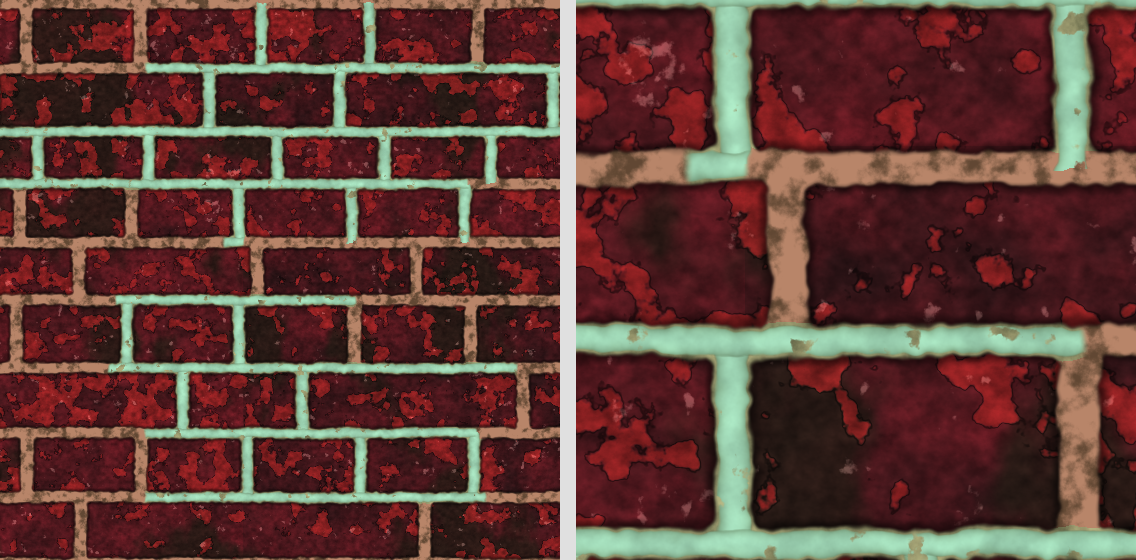
Left: the whole. Right: its middle third, enlarged.
Give the GLSL for this texture, as a Shadertoy shader.

```glsl
// Weathered red brick wall: nine courses of uneven bricks in tan mortar, with
// runs of pale green rounded pointing. Courses come from bed heights and brick
// widths; layered noise adds soot, peeling red paint and ragged edges.

// Heights of the bed joints, measured down from the top.
const float BEDS[10] = float[10](.006, .122, .235, .328, .433, .536, .657, .773, .888, 1.006);

// Per course: first head joint, then the first, second and later brick widths.
const vec4 COURSES[9] = vec4[9](
    vec4(.048, .203, .216, .193), vec4(.374, .233, .381, 0.), vec4(.068, .198, .229, .191),
    vec4(.035, .200, .191, .202), vec4(.460, .283, .397, 0.), vec4(.029, .198, .199, .207),
    vec4(.326, .214, .395, 0.), vec4(.048, .204, .190, .202), vec4(.758, .385, 0., 0.));

// Per course: extent of green pointing on the bed above (xy) and on heads (zw).
const vec4 GREEN_RUNS[9] = vec4[9](
    vec4(2, 2, .4, .75), vec4(.26, 2, -1, 2), vec4(-1, 2, -1, 2),
    vec4(-1, .835, .4, .9), vec4(.40, .435, 2, 2), vec4(.205, .635, .2, .5),
    vec4(.195, .925, .3, .6), vec4(.26, .85, .4, .9), vec4(.26, .868, 2, 2));

float hash(vec2 p) {
    p = fract(p * vec2(.1031, .1137));
    p += dot(p, p.yx + 33.33);
    return fract((p.x + p.y) * p.x * 7.31);
}

float noise(vec2 p) {
    vec2 i = floor(p), f = fract(p);
    f = f * f * (3. - 2. * f);
    return mix(mix(hash(i), hash(i + vec2(1, 0)), f.x),
               mix(hash(i + vec2(0, 1)), hash(i + 1.), f.x), f.y);
}

float fbm(vec2 p) {
    float sum = 0., amp = .5;
    for (int i = 0; i < 5; i++) {
        sum += amp * noise(p);
        p = mat2(1.6, 1.2, -1.2, 1.6) * p + 17.3;
        amp *= .5;
    }
    return sum;
}

float inRun(float x, vec2 run) {
    return smoothstep(-.003, .003, min(x - run.x, run.y - x));
}

// Brick face: per-brick tone, soot, peeling paint and pale scuffs.
vec3 brickColor(vec2 p, vec2 id, float edge) {
    float rnd = hash(id * 7.3 + 3.1), wear = hash(id * 5.7 + 41.);
    float lowerRight = step(.434, p.x) * step(.42, p.y);
    float mottle = fbm(p * 24. + id * 9.), grit = fbm(p * vec2(130, 150));
    float tone = .55 + .3 * (rnd - .5) - .2 * lowerRight + 1.1 * (mottle - .48);
    tone -= id.y == 1. ? .2 : 0.;
    vec3 col = mix(vec3(.17, .075, .085), vec3(.43, .105, .14), clamp(tone, 0., 1.));

    float soot = smoothstep(.52, .7, fbm(p * vec2(11, 8) + 31.) + .12 * (rnd - .5)
                 + (id.y == 1. ? .07 : 0.));
    col = mix(col, vec3(.13, .10, .075), .8 * soot);

    float peel = fbm(p * 38. + 70.) + .13 * wear * wear + .05 * fbm(p * 9.);
    col = mix(col, vec3(.60, .13, .13), .75 * smoothstep(.64, .69, peel));
    col *= 1. - .45 * smoothstep(.61, .64, peel) * (1. - smoothstep(.64, .66, peel));

    col *= .62 + .8 * grit;
    col += vec3(.25, .20, .19) * smoothstep(.70, .8, fbm(p * 75. + 12.));
    return col * mix(.5, 1., smoothstep(0., .007, edge));
}

void mainImage(out vec4 fragColor, in vec2 fragCoord) {
    vec2 p = fragCoord / iResolution.xy;
    p.y = 1. - p.y;
    float aa = .0008 + 1. / iResolution.y;

    // Ragged outlines come from a slight warp of the layout.
    vec2 q = p + .007 * (vec2(fbm(p * 26.), fbm(p * 26. + 50.)) - .48)
               + .003 * (vec2(noise(p * 140.), noise(p * 140. + 9.)) - .5);
    if (q.y < BEDS[0]) q.y += 1.;

    // Course and its nearest bed joint.
    int row = 0;
    for (int i = 1; i < 9; i++) if (q.y > BEDS[i]) row = i;
    float above = q.y - BEDS[row], below = BEDS[row + 1] - q.y;
    int bed = above < below ? row : (row + 1) % 9;
    float bedDist = min(above, below);

    // Nearest head joint, and the brick to the right of the last joint passed.
    vec4 course = COURSES[row];
    float joint = course.x, headDist = 1., headX = 0., leftGap = 2., brick = 0.;
    for (int k = 0; k < 5; k++) {
        float gap = fract(q.x - joint), dist = min(gap, 1. - gap);
        if (dist < headDist) { headDist = dist; headX = fract(joint); }
        if (gap < leftGap) { leftGap = gap; brick = float(k); }
        joint += k == 0 ? course.y : k == 1 ? course.z : course.w;
    }

    // Rounded brick edge, positive inside the brick.
    vec2 inset = vec2(headDist - .0115, bedDist - .0098);
    float edge = .005 - length(max(.005 - inset, 0.)) + min(max(min(inset.x, inset.y) - .005, 0.), .02);

    // Sandy mortar, olive where the pointing has smeared.
    float bedGreen = inRun(q.x, GREEN_RUNS[bed].xy);
    float headGreen = inRun(headX, GREEN_RUNS[row].zw);
    float smear = bedDist < .0105 ? bedGreen : headGreen;
    float sand = fbm(p * 95.);
    vec3 mortar = mix(vec3(.38, .28, .20), vec3(.72, .52, .41), smoothstep(.22, .55, sand));
    mortar = mix(mortar, vec3(.57, .61, .43) * (.6 + .8 * sand), .8 * smear);
    mortar *= mix(1., .5, smoothstep(-.003, .001, edge));
    vec3 col = mix(mortar, brickColor(p, vec2(brick, row), edge), smoothstep(-aa, aa, edge));

    // Rounded green beads: heads first, beds over them.
    float chips = smoothstep(.24, .31, fbm(p * 60. + 5.));
    for (int i = 0; i < 2; i++) {
        float r = (i == 0 ? headDist : bedDist) / (i == 0 ? .0095 : .0078);
        float cover = (i == 0 ? headGreen : bedGreen) * chips;
        vec3 bead = mix(vec3(.40, .52, .39), vec3(.63, .85, .72), sqrt(max(1. - r * r, 0.)));
        bead *= .84 + .32 * fbm(p * 70. + 23.);
        col = mix(col, bead, cover * (1. - smoothstep(1. - aa * 100., 1. + aa * 60., r)));
    }
    fragColor = vec4(col, 1);
}
```
